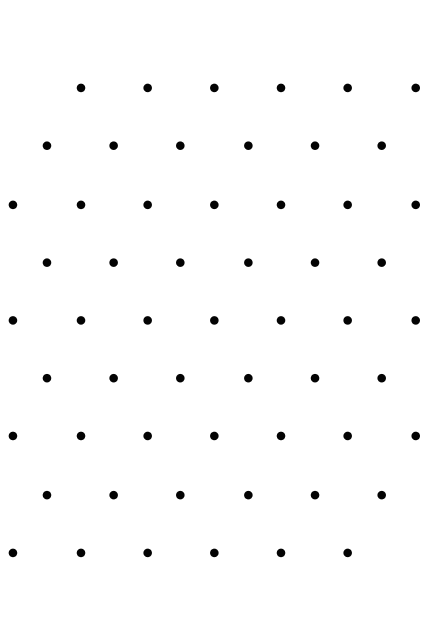
Give the GLSL for this pattern, as a Shadertoy shader.

```glsl
// Staggered triangular lattice of small black dots on white, two corners left empty.

const vec3 PAPER = vec3(1.0);
const vec3 INK = vec3(0.01);
const float UNITS_HIGH = 768.0;  // lattice units per canvas height
const float RADIUS = 5.1;
const float HALF_PITCH = 40.0;   // half the spacing along a row
const float ROW_PITCH = 69.33;
const float SLACK = 1.67;        // coarse placement step
const int ROWS = 4;              // rows above and below the middle one
const int HALF_COLS = 6;         // half-pitches left and right of the middle

// Signed offset of a half-column: odd ones sit half a step further out
float columnOffset(float h) {
    float n = abs(h);
    return sign(h) * (HALF_PITCH * n + SLACK * (0.5 * mod(n, 2.0) + step(6.0, n)));
}

// Signed offset of a row: the outer two on each side are pushed one step out
float rowOffset(float k) {
    float n = abs(k);
    return sign(k) * (ROW_PITCH * n + SLACK * step(3.0, n));
}

// Upper left and lower right corners hold no dot
bool isEmptyCorner(int row, int col) {
    return abs(row) == ROWS && abs(col) == HALF_COLS && row * col < 0;
}

float diskDistance(vec2 p, vec2 center, float radius) {
    return length(p - center) - radius;
}

// Distance to the nearest dot of the lattice
float latticeDistance(vec2 p, float radius) {
    float d = UNITS_HIGH;
    for (int row = -ROWS; row <= ROWS; row++) {
        int inset = abs(row) % 2;
        for (int col = -HALF_COLS + inset; col <= HALF_COLS - inset; col += 2) {
            if (isEmptyCorner(row, col)) continue;
            vec2 center = vec2(columnOffset(float(col)), rowOffset(float(row)));
            d = min(d, diskDistance(p, center, radius));
        }
    }
    return d;
}

void mainImage(out vec4 fragColor, in vec2 fragCoord) {
    // Lattice space, centered on the middle dot
    float unit = UNITS_HIGH / iResolution.y;
    vec2 p = (fragCoord - 0.5 * iResolution.xy) * unit - vec2(0.4, -0.5);

    // Antialiased ink over paper
    float coverage = clamp(0.5 - latticeDistance(p, RADIUS) / unit, 0.0, 1.0);
    fragColor = vec4(mix(PAPER, INK, coverage), 1.0);
}
```
